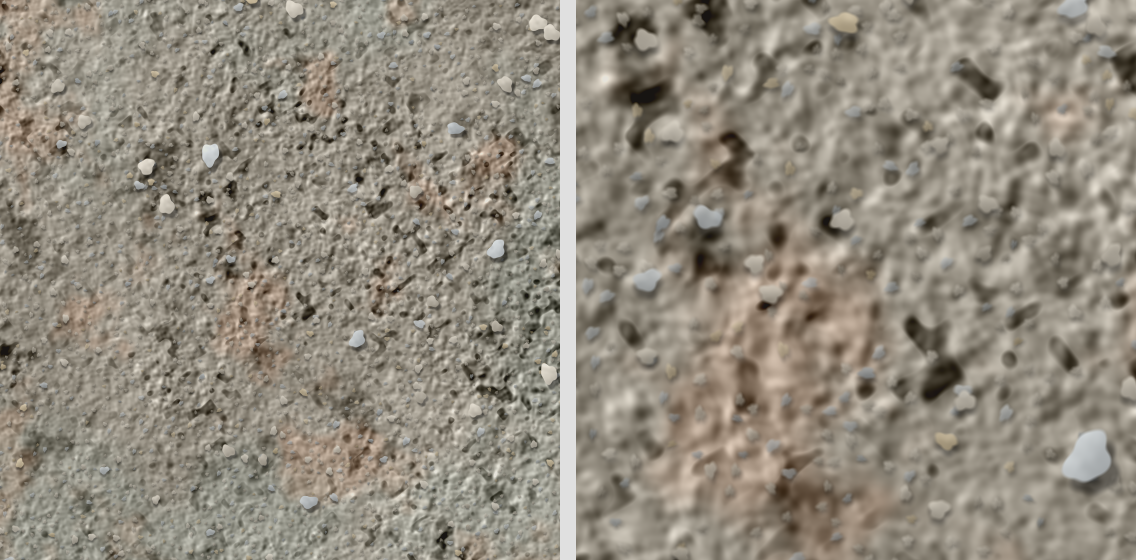
Left, the full canvas; right, a detail of the centre.
Write a Shadertoy shader that draws this texture.

```glsl
// Dry gravelly soil: layered noise relief lit from the upper left,
// dark pits between clods, and three sizes of scattered, shaded stones.
// Slow noise varies the roughness and the hue across the ground.

const vec2 LIGHT = vec2(-0.78, 0.62);

float hash(vec2 p) {
    return fract(sin(dot(p, vec2(127.1, 311.7))) * 43758.5453);
}

float noise(vec2 p) {
    vec2 i = floor(p), f = fract(p);
    f = f * f * (3.0 - 2.0 * f);
    return mix(mix(hash(i), hash(i + vec2(1, 0)), f.x),
               mix(hash(i + vec2(0, 1)), hash(i + vec2(1, 1)), f.x), f.y);
}

mat2 turn(float a) {
    return mat2(cos(a), sin(a), -sin(a), cos(a));
}

float fbm(vec2 p) {
    float sum = 0.0, gain = 0.5;
    for (int i = 0; i < 4; i++) {
        sum += gain * noise(p);
        p = turn(0.7) * p * 2.03 + 17.3;
        gain *= 0.5;
    }
    return sum / 0.9375;
}

// Height of the clods and grit
float height(vec2 p) {
    return 0.6 * noise(turn(0.5) * p * 52.0)
         + 0.5 * noise(turn(1.1) * p * 98.0 + 31.0)
         + 0.25 * noise(turn(0.2) * p * 175.0 + 73.0);
}

// Signed distance to an angular, slightly stretched stone
float stoneShape(vec2 q, float radius, float seed) {
    q = turn(seed * 6.28) * q * vec2(1.0, 1.0 + 0.5 * seed);
    float angle = atan(q.y, q.x);
    float facets = 1.0 + 0.12 * sin(3.0 * angle + seed * 40.0)
                       + 0.07 * sin(5.0 * angle + seed * 90.0);
    return length(q) - radius * facets;
}

// Lays one size of stones over the ground, each with its cast shadow
void addStones(inout vec3 col, vec2 p, float scale, float chance,
               float paleness, float cover) {
    vec2 g = p * scale, cell = floor(g);
    float blur = 0.0016 * scale;
    for (int y = -1; y <= 1; y++)
    for (int x = -1; x <= 1; x++) {
        vec2 id = cell + vec2(x, y);
        if (hash(id + scale) > chance) continue;
        float seed = hash(id + 5.7), pick = hash(id + 9.2);
        vec2 jitter = vec2(hash(id + 2.3), hash(id + 8.1));
        vec2 q = g - id - 0.2 - 0.6 * jitter;
        float radius = mix(0.17, 0.36, seed * pick + 0.2 * pick);

        float shade = stoneShape(q + LIGHT * radius * 0.55, radius, seed);
        col *= 1.0 - 0.42 * cover * smoothstep(2.0 * blur, -2.0 * blur, shade);

        float body = smoothstep(blur, -blur, stoneShape(q, radius, seed));
        float lit = clamp(dot(q, LIGHT) / radius, -1.0, 1.0);
        float tone = paleness + 0.2 * (pick - 0.5) + 0.10 * lit
                   + 0.08 * (noise(p * 150.0) - 0.5);
        // Mostly warm grey, some bluish or ochre
        vec3 tint = mix(vec3(0.025, 0.0, -0.05), vec3(-0.02, 0.0, 0.01),
                        step(0.72, seed));
        tint = mix(tint, vec3(0.06, 0.0, -0.12), step(0.9, hash(id + 4.4)));
        col = mix(col, tone + tint, body * cover);
    }
}

void mainImage(out vec4 fragColor, in vec2 fragCoord) {
    vec2 p = fragCoord / iResolution.y;
    vec2 warped = p + 0.006 * (vec2(noise(p * 34.0), noise(p * 34.0 + 50.0)) - 0.5);

    // Rough and smooth areas
    float rough = smoothstep(0.3, 0.7, fbm(p * 6.0 + 3.0));

    // Lit relief
    float relief = height(warped) - height(warped + LIGHT * 0.005);
    float tone = 0.59 + relief * mix(0.45, 0.8, rough);
    tone += 0.16 * (fbm(p * 5.0 + 40.0) - 0.5);
    tone += 0.10 * (fbm(p * 26.0 + 11.0) - 0.5);

    // Dark pits, denser where the ground is rough
    float pit = smoothstep(0.66, 0.9, noise(turn(0.9) * warped * vec2(78.0, 66.0)));
    tone -= pit * mix(0.12, 0.34, rough);
    tone -= 0.2 * smoothstep(0.62, 0.8, fbm(p * 19.0 + 90.0));

    // Warm grey soil with olive and rusty patches
    vec3 col = tone + vec3(0.025, 0.0, -0.05);
    col += vec3(-0.02, 0.005, 0.01) * smoothstep(0.45, 0.65, fbm(p * 3.0 + 7.0));
    col += vec3(0.04, -0.01, -0.03) * smoothstep(0.6, 0.75, fbm(p * 7.0 + 60.0));

    // Grit, gravel and a few pale pebbles
    addStones(col, turn(0.4) * p, 72.0, 0.42, 0.62, 0.6);
    addStones(col, turn(0.8) * p, 38.0, 0.16, 0.67, 0.8);
    addStones(col, turn(0.3) * p, 17.0, 0.07, 0.74, 0.95);

    fragColor = vec4(clamp(col, vec3(0.09, 0.08, 0.07), vec3(0.9, 0.89, 0.86)), 1.0);
}
```
